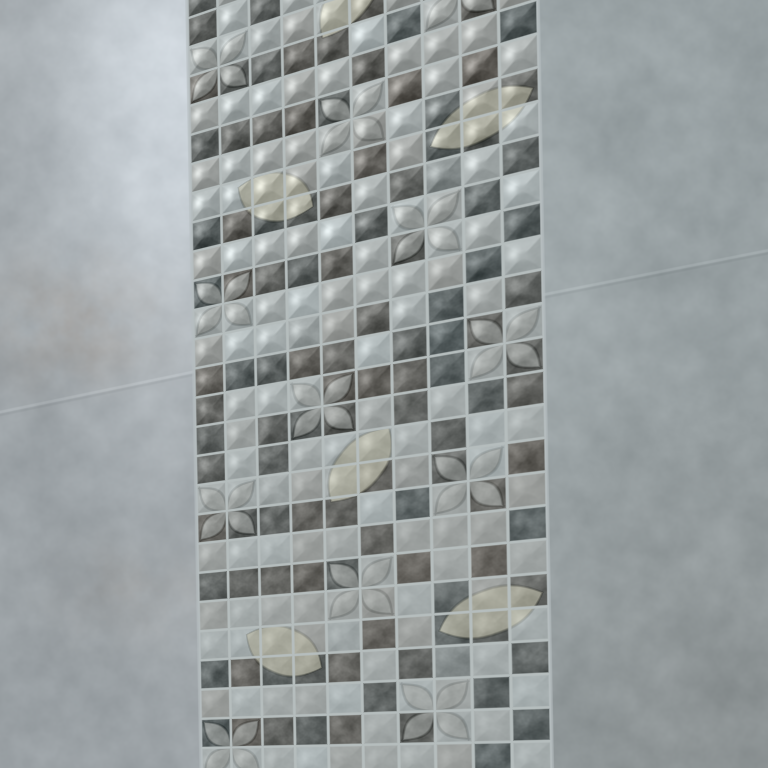
A three.js fragment shader for this pattern:

```glsl
// A leaning strip of bevelled mosaic between two cloudy stone wall tiles.
// The strip is unprojected to a grid of 10 columns whose flowers and leaves
// repeat every 15 rows; gradient noise gives the stone its mottling.
varying vec2 vUv;

float hash(vec2 p) {
  return fract(sin(dot(p, vec2(127.1, 311.7))) * 43758.5);
}

vec2 gradientAt(vec2 cell) {
  float a = 6.2832 * hash(cell);
  return vec2(cos(a), sin(a));
}

float gradientNoise(vec2 p) {
  vec2 cell = floor(p), f = fract(p), e = vec2(1, 0);
  vec2 w = f * f * (3.0 - 2.0 * f);
  float low = mix(dot(gradientAt(cell), f), dot(gradientAt(cell + e.xy), f - e.xy), w.x);
  float high = mix(dot(gradientAt(cell + e.yx), f - e.yx), dot(gradientAt(cell + 1.0), f - 1.0), w.x);
  return mix(low, high, w.y);
}

float fbm(vec2 p) {
  float sum = 0.0, amp = 0.6;
  for (int k = 0; k < 4; k++) {
    sum += amp * gradientNoise(p);
    p = mat2(1.6, 1.2, -1.2, 1.6) * p + 7.3;
    amp *= 0.55;
  }
  return sum;
}

float glow(vec2 p, vec2 center, vec2 size) {
  vec2 d = (p - center) / size;
  return exp(-dot(d, d));
}

// Offset from a motif, wrapped over the 15-row repeat
vec2 wrapRows(vec2 g, vec2 center) {
  vec2 d = g - center;
  return vec2(d.x, mod(d.y + 7.5, 15.0) - 7.5);
}

// Four petals on the diagonals, negative inside
float flower(vec2 g, vec2 center) {
  vec2 d = abs(wrapRows(g, center));
  float along = (d.x + d.y) * 0.707, across = abs(d.x - d.y) * 0.707;
  float t = clamp(along / 1.25, 0.0, 1.0);
  return max(across - 0.32 * sin(3.1416 * t), along - 1.25);
}

// Full rounded lens, negative inside
float leaf(vec2 g, vec2 center, float angle, vec2 radius) {
  vec2 d = wrapRows(g, center);
  float c = cos(angle), s = sin(angle);
  d = vec2(c * d.x + s * d.y, c * d.y - s * d.x);
  float t = abs(d.x) / radius.x;
  return max(abs(d.y) - radius.y * (1.0 - pow(t, 2.5)), abs(d.x) - radius.x);
}

// Share of dark glaze in a piece: a beat of 2.5 rows, a checker at the right
float darkness(vec2 id) {
  float row = mod(-1.0 - id.y, 15.0);
  float shift = 1.0 - step(0.5, abs(id.x - 5.0));
  float beat = cos(6.2832 * (row + shift - 0.12) / 2.5);
  beat = mix(cos(6.2832 * (row - 1.3) / 5.7), beat, step(0.5, abs(id.x - 7.0)));
  float checker = 2.0 * mod(id.x + row, 2.0) - 1.0;
  checker *= 1.0 - 2.0 * step(row, 1.5) * step(id.x, 8.5);
  beat = mix(beat, checker, step(7.5, id.x));
  // A dark band that steps up one row near the left, and stacked pairs below
  float band = 14.0 - step(abs(id.x - 2.0), 1.5);
  beat += 1.6 * step(abs(row - band), 0.5) * step(id.x, 7.5);
  beat += 1.3 * cos(3.1416 * id.x) * step(row, 1.5) * step(id.x, 2.5);
  float jitter = hash(vec2(id.x, row) + 4.0) - 0.5;
  return smoothstep(0.1, 0.5, beat + 0.45 * jitter);
}

vec3 stoneWall(vec2 p) {
  float right = step(0.5, p.x);
  vec3 col = mix(vec3(0.625, 0.65, 0.665), vec3(0.595, 0.63, 0.64), right);
  col += vec3(0.18, 0.185, 0.195) * glow(p, vec2(0.23, 0.88), vec2(0.16, 0.33)) * (1.0 - right);
  col += 0.035 * glow(p, vec2(0.72, 0.6), vec2(0.12, 0.3)) * right;
  col -= vec3(0.04, 0.05, 0.055) * glow(p, vec2(0.95, 0.0), vec2(0.35, 0.45));
  col -= 0.03 * glow(p, vec2(0.0, 0.0), vec2(0.2, 0.3));
  col += 0.06 * fbm(p * 7.0 + 3.0) + 0.05 * fbm(p * 26.0);
  float rust = glow(p, vec2(0.09, 0.58), vec2(0.11, 0.07)) + 0.4 * glow(p, vec2(0.17, 0.23), vec2(0.1, 0.06));
  col -= vec3(0.015, 0.04, 0.06) * rust * (0.8 + 1.5 * fbm(p * 18.0));
  // Slanted joints between the wall tiles
  float joint = mix(0.4635 + 0.208 * p.x, 0.477 + 0.197 * p.x, right);
  float d = p.y - joint;
  col += 0.045 * (1.0 - smoothstep(0.0005, 0.003, abs(d)));
  return col - 0.03 * (1.0 - smoothstep(0.0, 0.003, abs(d + 0.004)));
}

vec3 mosaic(vec2 g, vec2 p) {
  vec2 id = floor(g), q = fract(g) - 0.5;
  vec2 key = vec2(id.x, mod(id.y, 15.0));
  float cloud = fbm(g * 1.7);
  vec3 slate = mix(vec3(0.40, 0.39, 0.37), vec3(0.35, 0.385, 0.39), hash(key + 19.0));
  vec3 pale = mix(vec3(0.60, 0.61, 0.60), vec3(0.66, 0.695, 0.70), hash(key + 31.0));
  vec3 col = mix(pale, slate, darkness(id));
  col += cloud * mix(0.07, 0.22, darkness(id));

  // Petals and cream leaves
  float petal = min(flower(g, vec2(4, 0)), flower(g, vec2(1, -3)));
  petal = min(petal, min(flower(g, vec2(8, -3)), flower(g, vec2(5, -6))));
  petal = min(petal, min(flower(g, vec2(7, -10)), flower(g, vec2(1, 4))));
  petal = min(petal, flower(g, vec2(9, 1)));
  float cream = leaf(g, vec2(8.5, -7.05), 0.34, vec2(1.42, 0.68));
  cream = min(cream, leaf(g, vec2(2.7, -7.85), -0.5, vec2(1.3, 0.75)));
  cream = min(cream, leaf(g, vec2(5.05, -2.07), 0.9, vec2(1.35, 0.7)));
  col = mix(col, vec3(0.61, 0.625, 0.615) + 0.12 * cloud, 0.72 * (1.0 - smoothstep(-0.05, 0.03, petal)));
  col = mix(col, vec3(0.68, 0.68, 0.62) + 0.08 * cloud, 0.82 * (1.0 - smoothstep(-0.06, 0.05, cream)));
  col -= 0.09 * (1.0 - smoothstep(0.01, 0.07, min(abs(petal), abs(cream))));

  // Pyramid facets, stronger towards the upper left
  float relief = mix(0.3, 1.2, smoothstep(0.2, 0.85, p.y + 0.5 * (0.5 - p.x)));
  float upright = smoothstep(-0.06, 0.06, abs(q.y) - abs(q.x));
  float facet = mix(-0.035 * sign(q.x), 0.07 * sign(q.y), upright);
  col += relief * facet * smoothstep(0.03, 0.2, max(abs(q.x), abs(q.y)));
  col += 0.18 * relief * glow(q, vec2(-0.24, 0.12), vec2(0.16, 0.2));

  // Grout
  float edge = 0.5 - max(abs(q.x), abs(q.y));
  return mix(vec3(0.71, 0.74, 0.74), col, smoothstep(0.015, 0.07, edge));
}

void main() {
  vec2 p = vUv;
  // Unproject: across runs 0 to 1 over the strip, columns widen rightwards
  float across = (p.x - mix(0.262, 0.2435, p.y)) / 0.457;
  float x = clamp(across, 0.0, 1.0);
  float column = 10.0 * (sqrt(0.7225 + 0.6 * x) - 0.85) / 0.3;
  float row = (p.y - mix(0.444, 0.518, x)) / mix(0.038, 0.0439, x);
  vec3 strip = mosaic(vec2(min(column, 9.999), row), p);
  float border = (abs(across - 0.5) - 0.5) * 0.457;
  vec3 col = mix(strip, stoneWall(p), smoothstep(-0.001, 0.001, border));
  col = mix(col, vec3(0.71, 0.74, 0.75), 0.7 * (1.0 - smoothstep(0.001, 0.0035, abs(border))));
  gl_FragColor = vec4(clamp(col, 0.0, 1.0), 1.0);
}
```
